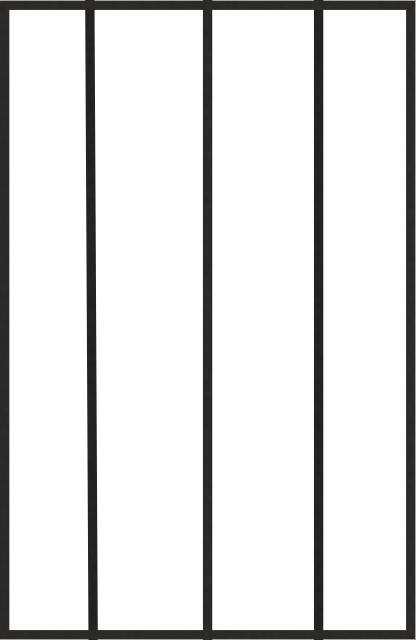
A WebGL 1 fragment shader for this pattern:

```glsl
precision highp float;
// Tall white panel in a dark frame, split by three uneven upright bars, the first leaning.

uniform vec2 u_resolution;

// Lengths are fractions of the canvas height, bar positions fractions of its width.
#define LINE_WIDTH 0.0146
#define MARGIN 0.0009
#define FIRST_BAR 0.2239
#define BAR_STEP 0.2831
#define STEP_SHRINK 0.0081
#define LEAN 0.0080
#define GRAIN_SCALE 110.0
#define GRAIN_AMOUNT 0.018
#define PAPER vec3(1.0)
#define INK vec3(0.172, 0.167, 0.162)
#define DEEP_INK vec3(0.140, 0.138, 0.138)

vec2 hashGradient(vec2 cell) {
  float angle = 6.2832 * fract(sin(dot(cell, vec2(127.1, 311.7))) * 4375.85);
  return vec2(cos(angle), sin(angle));
}

float gradientNoise(vec2 p) {
  vec2 i = floor(p);
  vec2 f = fract(p);
  vec2 u = f * f * (3.0 - 2.0 * f);
  float a = dot(hashGradient(i), f);
  float b = dot(hashGradient(i + vec2(1.0, 0.0)), f - vec2(1.0, 0.0));
  float c = dot(hashGradient(i + vec2(0.0, 1.0)), f - vec2(0.0, 1.0));
  float d = dot(hashGradient(i + vec2(1.0, 1.0)), f - vec2(1.0, 1.0));
  return mix(mix(a, b, u.x), mix(c, d, u.x), u.y);
}

// Signed distance to the outline lying just inside the box from lo to hi.
float frameDistance(vec2 p, vec2 lo, vec2 hi) {
  vec2 q = abs(p - 0.5 * (lo + hi)) - 0.5 * (hi - lo);
  float box = max(q.x, q.y);
  return max(box, -box - LINE_WIDTH);
}

// Centre of an upright bar at height y; only the first one leans.
float barCentre(float index, float y) {
  float x = FIRST_BAR + BAR_STEP * index - STEP_SHRINK * index * (index - 1.0);
  float leaning = 1.0 - step(0.5, index);
  // The later bars are spaced from the upper end of the leaning one.
  return x - LEAN * mix(1.0, y, leaning);
}

float coverage(float dist, float pixel) {
  return clamp(0.5 - dist / pixel, 0.0, 1.0);
}

void main() {
  vec2 p = gl_FragCoord.xy / u_resolution.y;
  float aspect = u_resolution.x / u_resolution.y;
  float pixel = 1.0 / u_resolution.y;
  float grain = GRAIN_AMOUNT * gradientNoise(p * GRAIN_SCALE);

  // Frame, flush with the left side
  vec2 lo = vec2(0.0, MARGIN);
  vec2 hi = vec2(aspect - MARGIN, 1.0 - MARGIN);
  float frame = coverage(frameDistance(p, lo, hi), pixel);

  // Upright bars, the outer two a little deeper in tone
  vec3 color = PAPER;
  for (int n = 0; n < 3; n++) {
    float index = float(n);
    float dist = abs(p.x - aspect * barCentre(index, p.y)) - 0.5 * LINE_WIDTH;
    vec3 tone = mix(INK, DEEP_INK, abs(index - 1.0));
    color = mix(color, tone + grain, coverage(dist, pixel));
  }
  color = mix(color, INK + grain, frame);

  gl_FragColor = vec4(color, 1.0);
}
```
